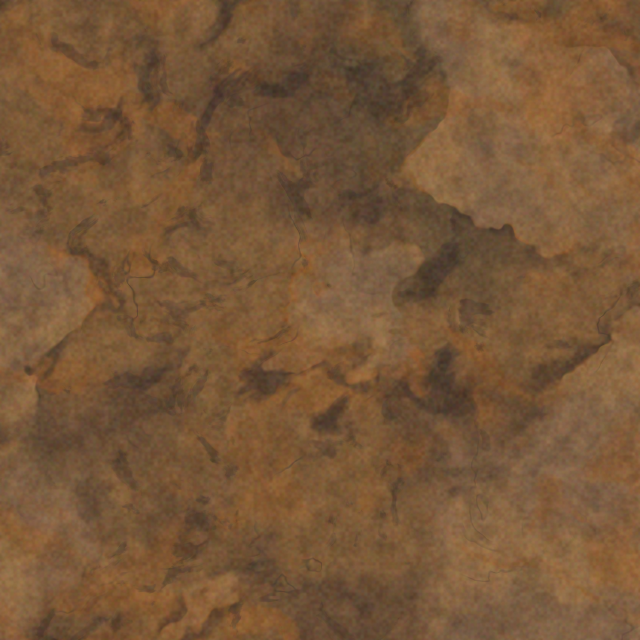
Write a WebGL 1 fragment shader that draws this texture.

```glsl
precision highp float;
// Weathered ochre stone: soft brown ground, pale ragged plates with rusty rims,
// dark diagonal smudges, thin cracks and a fine tinted grain.
// Built from domain-warped value noise, thresholded into separate layers.
uniform vec2 u_resolution;

#define PLATE_SCALE 3.6
#define PLATE_LEVEL 0.55
#define WARP_AMOUNT 0.16
#define RIM_WIDTH 0.018
#define RUST_AMOUNT 0.75
#define SMUDGE_AMOUNT 0.75
#define CRACK_AMOUNT 0.45
#define SPECK_AMOUNT 0.45
#define MOTTLE_AMOUNT 0.15
#define GRAIN_SCALE 210.0
#define GRAIN_AMOUNT 0.07

const vec3 UMBER = vec3(0.40, 0.295, 0.205);
const vec3 OCHRE = vec3(0.49, 0.355, 0.22);
const vec3 PALE_GREY = vec3(0.51, 0.39, 0.285);
const vec3 PALE_SAND = vec3(0.57, 0.425, 0.275);
const vec3 RUST = vec3(0.58, 0.355, 0.165);
const vec3 SHADOW = vec3(0.27, 0.21, 0.17);
const vec3 OLIVE = vec3(0.35, 0.285, 0.205);

float hash(vec2 cell) {
  vec3 q = fract(cell.xyx * 0.1031);
  q += dot(q, q.yzx + 33.33);
  return fract((q.x + q.y) * q.z);
}

float noise(vec2 p) {
  vec2 cell = floor(p);
  vec2 f = fract(p);
  f = f * f * f * (f * (f * 6.0 - 15.0) + 10.0);
  float low = mix(hash(cell), hash(cell + vec2(1.0, 0.0)), f.x);
  float high = mix(hash(cell + vec2(0.0, 1.0)), hash(cell + vec2(1.0)), f.x);
  return mix(low, high, f.y);
}

float fbm(vec2 p) {
  float sum = 0.0;
  float weight = 0.516;
  for (int octave = 0; octave < 5; octave++) {
    sum += weight * noise(p);
    p = mat2(1.6, 1.2, -1.2, 1.6) * p + 17.3;
    weight *= 0.5;
  }
  return sum;
}

// Noise stretched along a direction, for streaks.
float streaks(vec2 p, vec2 along, vec2 scale) {
  return fbm(vec2(dot(p, along), dot(p, vec2(-along.y, along.x))) * scale);
}

void main() {
  vec2 uv = gl_FragCoord.xy / min(u_resolution.x, u_resolution.y);
  vec2 warp = vec2(fbm(uv * 5.0 + 40.0), fbm(uv * 5.0 + 71.0)) - 0.5;
  vec2 p = uv + WARP_AMOUNT * warp;

  // Ground: umber to ochre, with broad olive shade
  float tone = fbm(uv * 6.0 + 9.0);
  vec3 color = mix(UMBER, OCHRE, smoothstep(0.32, 0.62, tone));
  float shade = smoothstep(0.52, 0.72, fbm(p * 3.0 + 123.0));
  color = mix(color, OLIVE, 0.7 * shade);

  // Pale plates: edges crisp in some places and faded in others
  float field = fbm(p * PLATE_SCALE + 5.0);
  float fade = smoothstep(0.4, 0.65, noise(uv * 4.0 + 33.0));
  float width = mix(0.014, 0.09, fade);
  float plate = smoothstep(PLATE_LEVEL - width, PLATE_LEVEL + width, field);
  vec3 pale = mix(PALE_GREY, PALE_SAND, smoothstep(0.35, 0.65, fbm(uv * 9.0 + 61.0)));
  color = mix(color, pale, 0.85 * plate);

  // Rust: plate rims, soft stains and slanted bands
  float patches = smoothstep(0.38, 0.62, fbm(uv * 7.0 + 87.0));
  float rim = exp(-abs(field - PLATE_LEVEL) / RIM_WIDTH) * patches * (1.0 - 0.6 * fade);
  float stain = smoothstep(0.56, 0.75, fbm(p * 8.0 + 150.0));
  float band = smoothstep(0.62, 0.76, streaks(p, vec2(0.93, -0.37), vec2(3.5, 14.0)));
  float rust = max(rim, max(0.55 * stain, 0.6 * band));
  color = mix(color, RUST, RUST_AMOUNT * rust);

  // Dark smudges gather outside the plates and beside their rims
  float open = 1.0 - 0.85 * plate;
  float smudge = smoothstep(0.58, 0.76, streaks(p + 3.0, vec2(0.77, 0.64), vec2(7.0, 15.0)));
  float ledge = smoothstep(PLATE_LEVEL - 0.07, PLATE_LEVEL - 0.02, field) * (1.0 - plate);
  ledge *= smoothstep(0.52, 0.68, fbm(uv * 11.0 + 201.0));
  color = mix(color, SHADOW, SMUDGE_AMOUNT * open * max(smudge, 0.7 * ledge));

  // Broken cracks follow the middle level of a warped field
  float ridge = abs(fbm(p * 6.0 + 240.0) - 0.5);
  float broken = smoothstep(0.5, 0.68, fbm(uv * 9.0 + 280.0));
  float crack = (1.0 - smoothstep(0.0, 0.02, ridge)) * broken;
  color = mix(color, SHADOW, CRACK_AMOUNT * crack * (1.0 - 0.5 * plate));

  // Small dark pits
  float pits = smoothstep(0.64, 0.78, fbm(p * 26.0 + 310.0));
  color = mix(color, SHADOW, SPECK_AMOUNT * pits * open);

  // Mottling and tinted grain
  color *= 1.0 + MOTTLE_AMOUNT * 2.0 * (fbm(uv * 42.0 + 350.0) - 0.5);
  vec2 g = uv * GRAIN_SCALE;
  vec3 tint = vec3(noise(g), noise(g + 57.0), noise(g + 113.0)) - 0.5;
  float luma = noise(g * 0.8 + 171.0) - 0.5;
  color += GRAIN_AMOUNT * (0.6 * tint + 0.6 * luma);

  gl_FragColor = vec4(clamp(color, 0.0, 1.0), 1.0);
}
```
